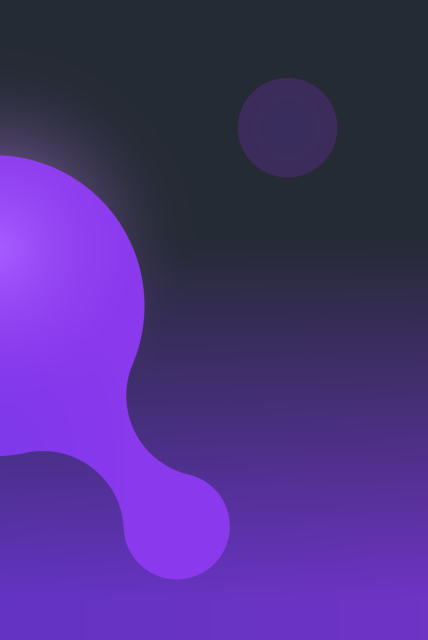
Write a Shadertoy shader that draws this background.

```glsl
// A glowing violet blob with a small drop joined by a concave neck, and a
// faint disc, over a slate-to-purple gradient. The neck is an exact distance
// function: two discs bridged by arcs tangent to both. Canvas width is 1 unit.

// Shapes
const vec2  BIG_CENTER   = vec2(-0.014, 0.781);
const float BIG_RADIUS   = 0.3516;
const vec2  DROP_CENTER  = vec2(0.413, 0.2656);
const float DROP_RADIUS  = 0.124;
const float NECK_RADIUS  = 0.1895;
const vec2  DISC_CENTER  = vec2(0.672, 1.197);
const float DISC_RADIUS  = 0.116;

// Lighting
const vec2  LIGHT_CENTER     = vec2(-0.010, 0.914);
const float GLOW_RADIUS      = 0.469;
const float GLOW_STRENGTH    = 1.2;
const float HIGHLIGHT_RADIUS = 0.37;
const float FADE_TOP         = 0.934;
const float FADE_BOTTOM      = 0.094;

// Colours
const vec3 SLATE        = vec3(0.147, 0.167, 0.208);
const vec3 FLOOR_LEFT   = vec3(0.390, 0.200, 0.765);
const vec3 FLOOR_RIGHT  = vec3(0.430, 0.202, 0.768);
const vec3 GLOW         = vec3(0.650, 0.450, 0.850);
const vec3 BLOB         = vec3(0.545, 0.222, 0.928);
const vec3 BLOB_SHADE   = vec3(0.500, 0.220, 0.922);
const vec3 HIGHLIGHT    = vec3(0.655, 0.365, 1.000);
const vec3 DISC_CORE    = vec3(0.215, 0.180, 0.365);
const vec3 DISC_RIM     = vec3(0.240, 0.172, 0.358);

float circleDistance(vec2 p, vec2 center, float radius) {
    return length(p - center) - radius;
}

// Two discs joined by a neck whose sides are arcs tangent to both discs.
float bridgedDiscs(vec2 p, vec2 a, float ra, vec2 b, float rb, float neck) {
    float span = length(b - a);
    vec2 axis = (b - a) / span;
    vec2 q = p - a;
    q = vec2(dot(q, axis), abs(axis.x * q.y - axis.y * q.x));

    // Centre of the tangent arc, in axis coordinates
    float toA = ra + neck;
    float toB = rb + neck;
    float along = (toA * toA - toB * toB + span * span) / (2.0 * span);
    vec2 arc = vec2(along, sqrt(max(toA * toA - along * along, 0.0)));

    // The arc rules inside the triangle of the three centres
    bool inNeck = q.x * arc.y > q.y * arc.x
               && (span - q.x) * arc.y > q.y * (span - arc.x);
    if (inNeck) return neck - length(q - arc);
    return min(length(q) - ra, length(q - vec2(span, 0.0)) - rb);
}

float coverage(float dist, float pixel) {
    return 1.0 - smoothstep(-0.75 * pixel, 0.75 * pixel, dist);
}

// Quadratic falloff, one at the centre and zero at the radius.
float falloff(float dist, float radius) {
    float t = max(1.0 - dist / radius, 0.0);
    return t * t;
}

void mainImage(out vec4 fragColor, in vec2 fragCoord) {
    float pixel = 1.0 / iResolution.x;
    vec2 p = fragCoord * pixel;
    float lightDist = length(p - LIGHT_CENTER);

    // Backdrop gradient and halo
    vec3 ground = mix(FLOOR_LEFT, FLOOR_RIGHT, clamp(p.x, 0.0, 1.0));
    float fade = clamp((FADE_TOP - p.y) / (FADE_TOP - FADE_BOTTOM), 0.0, 1.0);
    vec3 color = mix(SLATE, ground, fade);
    color = mix(color, GLOW, GLOW_STRENGTH * falloff(lightDist, GLOW_RADIUS));

    // Faint disc
    float disc = circleDistance(p, DISC_CENTER, DISC_RADIUS);
    float rim = clamp(1.0 + disc / DISC_RADIUS, 0.0, 1.0);
    color = mix(color, mix(DISC_CORE, DISC_RIM, rim), coverage(disc, pixel));

    // Blob with shade at lower left and a soft highlight
    float blob = bridgedDiscs(p, BIG_CENTER, BIG_RADIUS,
                              DROP_CENTER, DROP_RADIUS, NECK_RADIUS);
    float shade = (1.0 - smoothstep(0.0, 0.38, p.x))
                * (1.0 - smoothstep(0.45, 0.85, p.y));
    vec3 body = mix(BLOB, BLOB_SHADE, shade);
    body = mix(body, HIGHLIGHT, falloff(lightDist, HIGHLIGHT_RADIUS));
    color = mix(color, body, coverage(blob, pixel));

    fragColor = vec4(color, 1.0);
}
```
